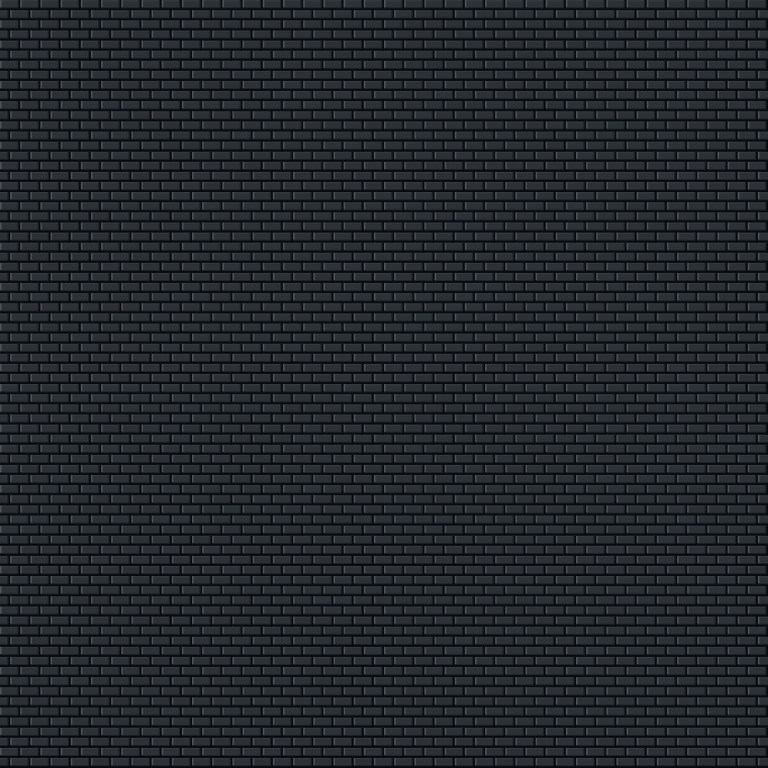
This pattern is drawn by a WebGL 2 fragment shader. Its source:

```glsl
#version 300 es
precision highp float;

#define COLUMNS 38.0
#define ROWS 76.0
#define JOINT 0.18          // widths are in row heights
#define LEFT_BEVEL 0.15
#define TOP_BEVEL 0.13
#define SHADE 0.10
#define VARIATION 0.03

uniform vec2 u_resolution;
out vec4 fragColor;

const vec3 FACE = vec3(0.172, 0.192, 0.212);
const vec3 MORTAR = vec3(0.030, 0.040, 0.058);
const vec3 SHADOW = vec3(0.110, 0.130, 0.150);
const vec3 TOP_LIGHT = vec3(0.203, 0.223, 0.243);
const vec3 LEFT_LIGHT = vec3(0.305, 0.325, 0.345);

float hash(vec2 p) {
    vec3 q = fract(vec3(p.xyx) * 0.1031);
    q += dot(q, q.yzx + 33.33);
    return fract((q.x + q.y) * q.z);
}

// Integral of a repeating pulse that starts at a phase within each period
float pulseArea(float x, float period, float start, float width) {
    float cell = floor(x / period);
    return cell * width + clamp(x - cell * period - start, 0.0, width);
}

// Share of one pixel covered by the repeating pulse
float band(float x, float period, float start, float width, float pixel) {
    float upper = pulseArea(x + 0.5 * pixel, period, start, width);
    float lower = pulseArea(x - 0.5 * pixel, period, start, width);
    return clamp((upper - lower) / pixel, 0.0, 1.0);
}

void main() {
    vec2 uv = gl_FragCoord.xy / u_resolution;
    float brickLength = 2.0;
    vec2 scale = vec2(COLUMNS * brickLength, ROWS);
    vec2 pixel = scale / u_resolution;
    vec2 p = uv * scale;

    // Running bond: alternate rows shift by half a brick
    float row = floor(p.y);
    p.x += JOINT + (1.0 - mod(row, 2.0)) * 0.5 * brickLength;

    // Slight tone change per brick, wrapped across the width
    float column = mod(floor(p.x / brickLength), COLUMNS);
    float tone = 1.0 + VARIATION * (hash(vec2(column, row)) - 0.5);

    // Raised face, lit from the upper left
    vec3 color = FACE;
    color = mix(color, TOP_LIGHT, band(p.y, 1.0, 1.0 - TOP_BEVEL, TOP_BEVEL, pixel.y));
    color = mix(color, LEFT_LIGHT, band(p.x, brickLength, 0.0, JOINT + LEFT_BEVEL, pixel.x));
    color = mix(color, SHADOW, band(p.x, brickLength, brickLength - SHADE, SHADE, pixel.x));
    color = mix(color, SHADOW, band(p.y, 1.0, 0.0, JOINT + SHADE, pixel.y));
    color *= tone;

    // Dark joints below and beside each brick
    float joint = max(band(p.x, brickLength, 0.0, JOINT, pixel.x),
                      band(p.y, 1.0, 0.0, JOINT, pixel.y));
    fragColor = vec4(mix(color, MORTAR, joint), 1.0);
}
```
